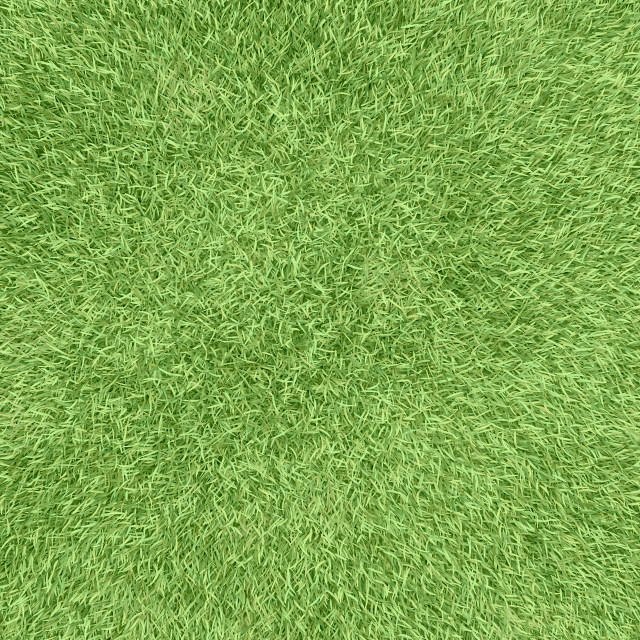
Reproduce this texture procedurally as a three.js fragment shader.

```glsl
// Draws a dense lawn seen from above: layered thin blades fanning outward, with pale dry spots.
varying vec2 vUv;

const int LAYERS = 14;
const float CELLS = 56.0;        // blade cells across the canvas
const float EDGE = 0.0011;       // softness of blade edges
const vec3 DEEP_GREEN = vec3(0.22, 0.40, 0.05);
const vec3 PALE_GREEN = vec3(0.70, 0.87, 0.50);
const vec3 STRAW = vec3(0.76, 0.80, 0.50);
const vec2 FAN_CENTER = vec2(0.42, 0.55);

// Three random values from a cell and a seed
vec3 hash3(vec2 cell, float seed) {
  vec3 p = fract(vec3(cell.xyx + seed * 17.3) * vec3(0.1031, 0.1030, 0.0973));
  p += dot(p, p.yxz + 33.33);
  return fract((p.xxy + p.yzz) * p.zyx);
}

// Cellular noise: distance to the nearest scattered point
float cellular(vec2 p, float seed) {
  vec2 base = floor(p);
  float nearest = 2.0;
  for (int y = -1; y <= 1; y++) {
    for (int x = -1; x <= 1; x++) {
      vec2 cell = base + vec2(float(x), float(y));
      nearest = min(nearest, length(cell + hash3(cell, seed).xy - p));
    }
  }
  return nearest;
}

// Layered sines for broad, uneven light, about -1 to 1
float broadLight(vec2 p) {
  float wave = sin(p.x * 9.0 + 2.0 * sin(p.y * 7.0));
  wave += sin(p.y * 13.0 - p.x * 6.0 + 1.7);
  wave += 0.9 * sin(p.x * 23.0 + p.y * 19.0 + 2.0 * sin(p.y * 15.0));
  return wave / 2.7;
}

vec3 grassColor(float tone) {
  return mix(DEEP_GREEN, PALE_GREEN, clamp(tone, -0.1, 1.15));
}

// Blades fan out from the centre, and lie more randomly near it
float bladeAngle(vec2 root, float random) {
  vec2 outward = root - FAN_CENTER;
  float spread = mix(3.1, 1.7, smoothstep(0.1, 0.5, length(outward)));
  float sway = 0.3 * broadLight(root.yx * 1.6);
  return atan(outward.y, outward.x + 0.0001) + sway + (random - 0.5) * spread;
}

// Offset turned into blade space: x along the blade, y across its bent spine
vec2 bladeSpace(vec2 offset, float angle, float halfLength, float bend) {
  float c = cos(angle);
  float s = sin(angle);
  vec2 q = vec2(c * offset.x + s * offset.y, c * offset.y - s * offset.x);
  float along = q.x / halfLength;
  return vec2(along, q.y - bend * halfLength * (along * along - 0.4));
}

// Lays one blade and its soft shadow over the colour beneath
vec3 layBlade(vec3 under, vec2 q, float halfWidth, vec3 color) {
  float taper = sqrt(max(1.0 - q.x * q.x, 0.0));
  float width = halfWidth * taper * (1.0 - 0.3 * q.x);
  float shadow = taper * (1.0 - smoothstep(0.0, 0.0045, abs(q.y + 0.0008)));
  float cover = (1.0 - smoothstep(width - EDGE, width + EDGE, abs(q.y)))
              * smoothstep(0.0, 0.5, taper);
  float shade = 0.05 * q.x + 0.03 * clamp(q.y / halfWidth, -1.0, 1.0);
  return mix(max(under - 0.07 * shadow, 0.0), color + shade, cover);
}

// One sheet of blades, one blade in each cell
vec3 layBlades(vec3 under, vec2 p, float layer, float light, float dryness) {
  vec2 shift = layer * vec2(0.37, 0.61);
  vec2 base = floor(p * CELLS + shift);
  float height = layer / float(LAYERS - 1);
  vec3 color = under;
  for (int y = -1; y <= 1; y++) {
    for (int x = -1; x <= 1; x++) {
      vec2 cell = base + vec2(float(x), float(y));
      vec3 place = hash3(cell, layer + 1.0);
      vec3 shape = hash3(cell, layer + 31.0);
      vec3 tint = hash3(cell, layer + 67.0);
      vec2 root = (cell + place.xy - shift) / CELLS;
      float halfLength = mix(0.45, 0.95, shape.x) / CELLS;
      float halfWidth = mix(0.0009, 0.0018, shape.y);
      vec2 q = bladeSpace(p - root, bladeAngle(root, place.z), halfLength, 0.5 * (shape.z - 0.5));
      vec3 blade = grassColor(0.44 + 0.46 * height + 1.0 * (tint.x - 0.5) + light);
      blade += (tint.y - 0.5) * vec3(0.07, -0.01, -0.04);
      float dry = step(1.0 - 0.03 - 0.35 * dryness, tint.z);
      color = layBlade(color, q, halfWidth, mix(blade, STRAW, 0.5 * dry));
    }
  }
  return color;
}

void main() {
  vec2 p = vUv;
  // Broad light and scattered dry spots
  float light = 0.08 * broadLight(p) + 0.10 * (p.x - 0.5) - 0.05 * (p.y - 0.5);
  float spot = 1.0 - smoothstep(0.05, 0.4, cellular(p * 4.5, 5.0));
  float dryness = spot * smoothstep(-0.2, 0.8, broadLight(p.yx + 0.3));

  // Dark thatch, then blades from the bottom up
  vec3 color = grassColor(0.2 + light);
  for (int i = 0; i < LAYERS; i++) {
    color = layBlades(color, p, float(i), light + 0.1 * dryness, dryness);
  }
  gl_FragColor = vec4(color, 1.0);
}
```
